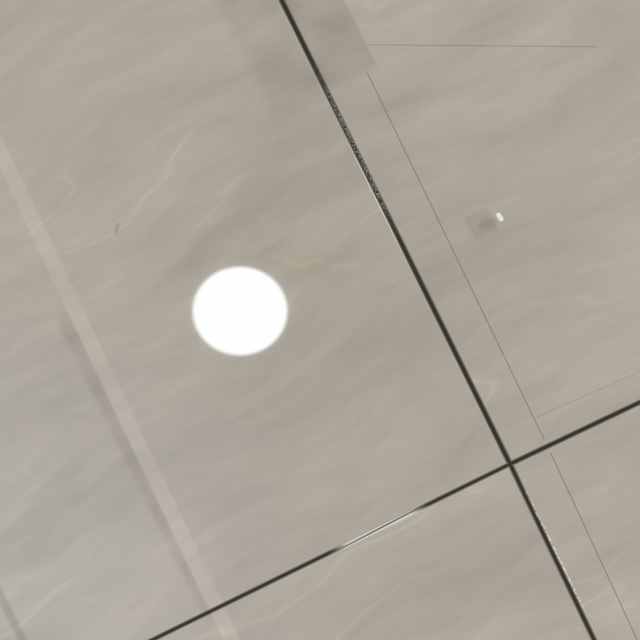
Give the GLSL for this texture, as a WebGL 2 fragment shader.

```glsl
#version 300 es
precision highp float;
// Polished stone floor tiles with dark grout, faint reflected bands and a round lamp glare.
// Stretched cellular spots, layered along one slant, make the streaked veining;
// segment distances place the joints, scratches and reflections in canvas units.
uniform vec2 u_resolution;
out vec4 fragColor;

float hash(vec2 p) {
    return fract(sin(dot(p, vec2(127.1, 311.7))) * 43758.5);
}

// Cellular noise: one soft light or dark spot per cell, slightly tilted.
float spots(vec2 p) {
    vec2 cell = floor(p);
    float sum = 0.0;
    for (int j = -1; j <= 1; j++)
    for (int i = -1; i <= 1; i++) {
        vec2 c = cell + vec2(i, j);
        vec2 d = p - c - vec2(hash(c), hash(c + 19.7));
        d.y += d.x * 0.9 * (hash(c + 41.3) - 0.5);
        float fall = max(0.0, 1.0 - dot(d, d));
        sum += (2.0 * hash(c + 73.1) - 1.0) * fall * fall;
    }
    return sum;
}

// x: distance along the line from a to b, y: signed offset to its left.
vec2 lineFrame(vec2 p, vec2 a, vec2 b) {
    vec2 dir = normalize(b - a);
    return vec2(dot(p - a, dir), dot(p - a, vec2(-dir.y, dir.x)));
}

float stroke(vec2 p, vec2 a, vec2 b, float halfWidth, float soft) {
    vec2 ab = b - a;
    float t = clamp(dot(p - a, ab) / dot(ab, ab), 0.0, 1.0);
    return 1.0 - smoothstep(halfWidth - soft, halfWidth + soft, length(p - a - ab * t));
}

float span(float x, float lo, float hi, float soft) {
    return smoothstep(lo - soft, lo + soft, x) * (1.0 - smoothstep(hi - soft, hi + soft, x));
}

void main() {
    vec2 p = gl_FragCoord.xy / u_resolution;
    float aa = 0.8 / min(u_resolution.x, u_resolution.y);
    vec2 crossing = vec2(0.797, 0.275);
    vec2 joint = lineFrame(p, vec2(0.440, 1.0), crossing);
    vec2 sill = lineFrame(p, vec2(0.238, 0.0), crossing);

    // Stone tone: cooler and lighter low on the left, warmer in the middle
    vec3 color = vec3(0.682, 0.657, 0.614);
    color += vec3(0.012, 0.016, 0.024) * smoothstep(0.7, 0.0, length(p - vec2(0.0, 0.08)));
    color -= 0.024 * exp(-9.0 * dot(p - vec2(0.49, 0.55), p - vec2(0.49, 0.55)));

    // Slanted veining, shifted from tile to tile
    float slant = joint.y > 0.0 ? 0.44 : 0.54;
    vec2 grain = mat2(cos(slant), -sin(slant), sin(slant), cos(slant)) * p;
    grain += vec2(step(0.0, joint.y) * 3.7, step(sill.y, 0.0) * 2.3);
    grain.y += 0.010 * sin(grain.x * 13.0 + 5.0 * grain.y) + 0.003 * sin(grain.x * 41.0 + grain.y * 30.0);
    float veins = 0.0, gain = 1.0;
    vec2 scale = vec2(4.0, 13.0);
    for (int i = 0; i < 5; i++) {
        veins += gain * spots(grain * scale + float(i) * 7.3);
        scale *= vec2(1.65, 1.85);
        gain *= 0.78;
    }
    color += vec3(0.0165, 0.0160, 0.0150) * veins;
    float ridge = abs(spots(grain * vec2(4.5, 17.0) + 31.0) + 0.25 * spots(grain * vec2(16.0, 50.0)));
    float patchy = smoothstep(0.0, 0.6, spots(grain * vec2(4.0, 7.0) + 57.0));
    color += vec3(0.038, 0.034, 0.026) * exp(-ridge * 15.0) * patchy;
    vec2 amber = p - vec2(0.49, 0.59 + 0.006 * sin(p.x * 38.0) + 0.003 * sin(p.x * 117.0));
    amber.y += 0.2 * amber.x;
    color += vec3(0.038, 0.032, 0.012) * exp(-abs(amber.y) * 230.0 - 110.0 * amber.x * amber.x);
    color -= vec3(0.016, 0.018, 0.028) * exp(-dot(amber * vec2(8.0, 28.0), amber * vec2(8.0, 28.0)));
    color += 0.008 * (hash(floor(p * 512.0)) - 0.5);

    // Dim reflections beside the upper joint
    float mottled = 0.8 + 0.3 * sin(joint.x * 48.0 + 1.0) * cos(joint.y * 55.0);
    color -= 0.062 * mottled * span(joint.y, 0.0, 0.088, 0.004) * (1.0 - smoothstep(0.145, 0.17, joint.x));
    color -= 0.042 * mottled * span(joint.y, -0.09, 0.0, 0.016) * (1.0 - smoothstep(0.13, 0.18, joint.x));

    // Pale band with its shadow on the left, and a grey corner strip
    float pale = stroke(p, vec2(-0.02, 0.807), vec2(0.156, 0.434), 0.012, 0.003);
    pale = max(pale, stroke(p, vec2(0.156, 0.434), vec2(0.372, -0.02), 0.012, 0.003));
    float shade = stroke(p, vec2(0.106, 0.497), vec2(0.325, 0.055), 0.015, 0.006);
    color -= 0.045 * shade * (1.0 - pale) * (0.8 + 0.2 * sin(p.y * 70.0));
    color += vec3(0.036, 0.035, 0.034) * pale * (0.85 + 0.15 * sin(p.y * 43.0));
    color -= 0.065 * stroke(p, vec2(-0.01, 0.092), vec2(0.04, -0.01), 0.006, 0.003);

    // Hairline scratches
    float hair = stroke(p, vec2(0.574, 0.886), vec2(0.850, 0.314), 0.0009, aa);
    hair = max(hair, stroke(p, vec2(0.861, 0.291), vec2(0.998, -0.005), 0.0009, aa));
    hair = max(hair, 0.8 * stroke(p, vec2(0.577, 0.930), vec2(0.931, 0.927), 0.0007, aa));
    hair = max(hair, 0.45 * stroke(p, vec2(0.840, 0.349), vec2(1.01, 0.424), 0.0008, aa));
    color = mix(color, vec3(0.44, 0.42, 0.38), 0.55 * hair);

    // Dark grout with a worn, glinting edge
    float grout = stroke(p, vec2(0.430, 1.02), crossing, 0.0038, 0.0016 + aa);
    grout = max(grout, stroke(p, crossing, vec2(0.938, -0.02), 0.0035, 0.0016 + aa));
    grout = max(grout, stroke(p, vec2(0.197, -0.02), crossing, 0.0029, 0.0012 + aa));
    grout = max(grout, stroke(p, crossing, vec2(1.02, 0.381), 0.0033, 0.0012 + aa));
    color = mix(color, vec3(0.19, 0.175, 0.145), 0.94 * grout);
    float speckle = hash(floor(joint * vec2(300.0, 420.0)));
    color += 0.26 * speckle * span(joint.x, 0.14, 0.38, 0.05) * span(joint.y, -0.002, 0.003, 0.001);
    float edgeGlint = 0.06 + 0.14 * span(joint.x, 0.26, 0.42, 0.04);
    color += edgeGlint * span(joint.x, 0.02, 0.78, 0.04) * span(joint.y, -0.0060, -0.0040, 0.001);
    color += 0.22 * speckle * span(joint.x, 0.86, 1.05, 0.03) * span(joint.y, 0.001, 0.005, 0.001);
    float gleam = span(sill.x, 0.325, 0.465, 0.02) * span(sill.y, -0.0045, 0.0035, 0.0015);
    float gap = exp(-pow((sill.y + 0.0115 - 0.028 * sill.x) * 900.0, 2.0));
    color = mix(color, vec3(0.86, 0.85, 0.82), gleam * (0.88 - 0.6 * gap));

    // Small glint with its grey smudge, and a brown fleck
    vec2 smudge = lineFrame(p, vec2(0.749, 0.651), vec2(0.769, 0.661));
    color -= 0.04 * span(smudge.x, -0.018, 0.022, 0.005) * span(smudge.y, -0.021, 0.018, 0.005);
    color -= 0.045 * stroke(p, vec2(0.754, 0.648), vec2(0.770, 0.653), 0.007, 0.005);
    color = mix(color, vec3(0.90, 0.91, 0.88), stroke(p, vec2(0.779, 0.664), vec2(0.783, 0.658), 0.0038, 0.002));
    color -= vec3(0.06, 0.07, 0.09) * stroke(p, vec2(0.181, 0.637), vec2(0.184, 0.648), 0.003, 0.003);

    // Round lamp glare with a narrow halo
    float rim = (length((p - vec2(0.375, 0.514)) / vec2(0.0745, 0.0695)) - 1.0) * 0.072;
    color += 0.05 * exp(-max(rim, 0.0) * 190.0);
    color = mix(color, vec3(0.995), 1.0 - smoothstep(-0.005, 0.004, rim));

    fragColor = vec4(clamp(color, 0.0, 1.0), 1.0);
}
```
